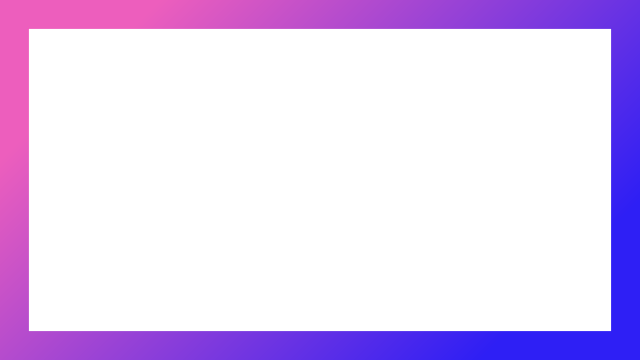
Write a Shadertoy shader that draws this background.

```glsl
const vec3 PINK = vec3(0.93, 0.37, 0.74);
const vec3 BLUE = vec3(0.18, 0.12, 0.96);
const vec3 PANEL_WHITE = vec3(1.0);

const float FRAME_WIDTH = 0.0803;   // in canvas heights
const float GRADIENT_REACH = 0.947; // diagonal offset where the blend ends

// Signed distance to a box centred on the origin
float boxDistance(vec2 p, vec2 halfSize) {
    vec2 d = abs(p) - halfSize;
    return length(max(d, 0.0)) + min(max(d.x, d.y), 0.0);
}

// Two-colour blend running from upper left to lower right
vec3 diagonalGradient(vec2 p, float reach, vec3 startColor, vec3 endColor) {
    float t = clamp((p.x - p.y + reach) / (2.0 * reach), 0.0, 1.0);
    return mix(startColor, endColor, t);
}

// Coverage of a shape, softened over one pixel
float coverage(float dist, float pixel) {
    return clamp(0.5 - dist / pixel, 0.0, 1.0);
}

void mainImage(out vec4 fragColor, in vec2 fragCoord) {
    // Centred coordinates in canvas heights
    float pixel = 1.0 / iResolution.y;
    vec2 p = (fragCoord - 0.5 * iResolution.xy) * pixel;
    vec2 canvasHalf = 0.5 * iResolution.xy * pixel;

    // Gradient frame
    vec3 color = diagonalGradient(p, GRADIENT_REACH, PINK, BLUE);

    // White inner panel
    float panel = boxDistance(p, canvasHalf - FRAME_WIDTH);
    color = mix(color, PANEL_WHITE, coverage(panel, pixel));

    fragColor = vec4(color, 1.0);
}
```
